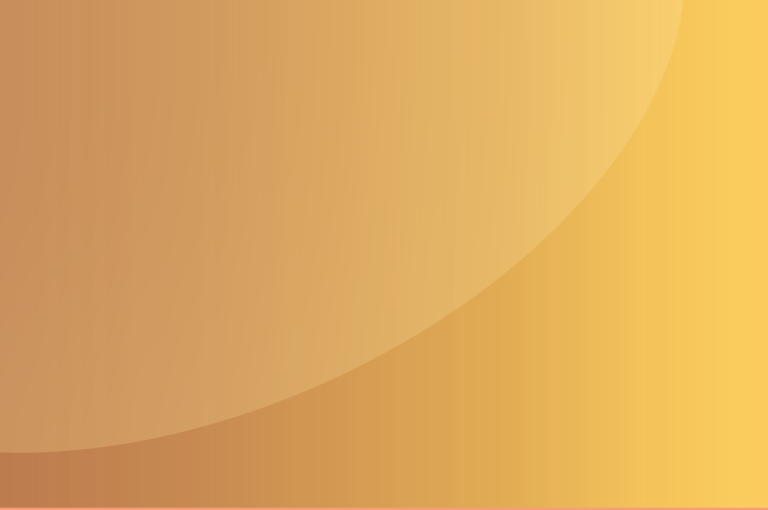
Reproduce this background procedurally as a WebGL 2 fragment shader.

```glsl
#version 300 es
precision highp float;
// Warm amber backdrop: a horizontal copper-to-gold ramp with faint vertical bands,
// a large tilted ellipse laid over it as a translucent veil that gains strength
// away from the top left corner, and a thin salmon strip along the bottom edge.

#define VEIL_OPACITY_NEAR 0.175
#define VEIL_OPACITY_FAR 0.235
#define VEIL_COLOR_LEFT vec3(0.98, 0.89, 0.58)
#define VEIL_COLOR_RIGHT vec3(1.0, 0.90, 0.70)
#define VEIL_LOWEST vec2(0.20, 0.575)        // lowest point of the ellipse
#define VEIL_CONIC vec3(0.0888, -0.0965, 0.1717) // weights of xx, xy, yy
#define SCENE_SIZE vec2(7.68, 5.12)
#define BAND_COUNT 64.0
#define BAND_STRENGTH 0.008
#define STRIP_HEIGHT 0.0045
#define STRIP_COLOR vec3(0.97, 0.62, 0.47)

uniform vec2 u_resolution;
out vec4 fragColor;

float hash(float n) {
    n = fract(n * 0.1031);
    n *= n + 33.33;
    return fract(n * (n + n));
}

// Piecewise linear ramp from copper to gold.
vec3 amberRamp(float x) {
    vec3 color = mix(vec3(0.740, 0.483, 0.310), vec3(0.784, 0.545, 0.318), clamp(x / 0.27, 0.0, 1.0));
    color = mix(color, vec3(0.890, 0.682, 0.332), clamp((x - 0.27) / 0.40, 0.0, 1.0));
    color = mix(color, vec3(0.953, 0.766, 0.355), clamp((x - 0.67) / 0.17, 0.0, 1.0));
    return mix(color, vec3(0.982, 0.800, 0.364), clamp((x - 0.84) / 0.13, 0.0, 1.0));
}

// Negative inside the ellipse; its tangent at VEIL_LOWEST is horizontal.
float veilField(vec2 p) {
    vec2 q = p - VEIL_LOWEST;
    return dot(VEIL_CONIC, vec3(q.x * q.x, q.x * q.y, q.y * q.y)) - q.y;
}

// Soft-edged vertical bands of slightly varying tone.
float bandTone(float x) {
    float cell = floor(x * BAND_COUNT);
    float blend = smoothstep(0.7, 1.0, fract(x * BAND_COUNT));
    return mix(hash(cell + 1.0), hash(cell + 2.0), blend) - 0.5;
}

void main() {
    vec2 uv = gl_FragCoord.xy / u_resolution;

    // Ramp and bands
    vec3 color = amberRamp(uv.x);
    color += BAND_STRENGTH * bandTone(uv.x) * vec3(0.4, 1.0, 0.5);

    // Translucent ellipse
    float field = veilField(uv * SCENE_SIZE);
    float veil = clamp(0.5 - field / fwidth(field), 0.0, 1.0);
    float reach = smoothstep(0.2, 1.0, length(uv - vec2(0.0, 1.0)));
    vec3 veilColor = mix(VEIL_COLOR_LEFT, VEIL_COLOR_RIGHT, uv.x);
    color = mix(color, veilColor, veil * mix(VEIL_OPACITY_NEAR, VEIL_OPACITY_FAR, reach));

    // Bottom strip
    float strip = clamp(0.5 + (STRIP_HEIGHT - uv.y) * u_resolution.y, 0.0, 1.0);
    color = mix(color, STRIP_COLOR, strip);

    fragColor = vec4(color, 1.0);
}
```
